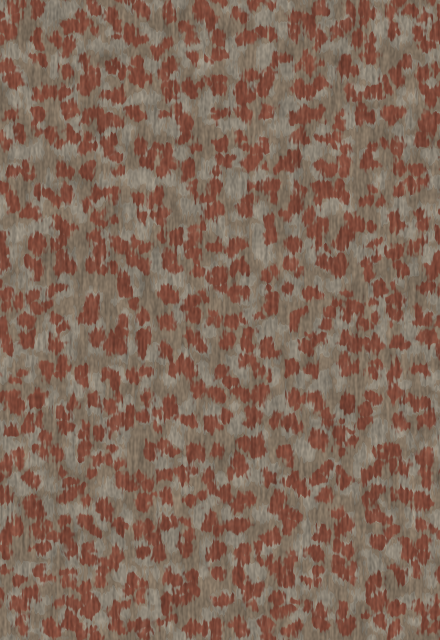
Write a WebGL 2 fragment shader that draws this texture.

```glsl
#version 300 es
precision highp float;
// Woven taupe cloth with vertical strands, pale mottling and scattered rust-red flecks.

#define FLECK_ROWS 25.0
#define PATCH_ROWS 23.0
#define FLECK_RADIUS 0.225
#define PATCH_RADIUS 0.262
#define EDGE 0.065
#define STRAND_FREQ vec2(205.0, 26.0)
#define GRAIN_FREQ vec2(290.0, 120.0)
#define STRAND_TONE 0.24
#define GRAIN_TONE 0.17
#define TAUPE vec3(0.482, 0.425, 0.360)
#define PALE vec3(0.555, 0.524, 0.472)
#define RUST vec3(0.487, 0.276, 0.217)

uniform vec2 u_resolution;
out vec4 outColor;

// Integer hash of a cell and a seed, giving two values in 0..1
vec2 hash2(vec2 cell, float seed) {
    uvec2 v = uvec2(ivec2(cell) + 4096 + int(seed) * 977);
    v = v * 1664525u + 1013904223u;
    v.x += v.y * 1664525u;
    v.y += v.x * 1664525u;
    v ^= v >> 16u;
    v.x += v.y * 1664525u;
    v.y += v.x * 1664525u;
    v ^= v >> 16u;
    return vec2(v >> 8u) / 16777216.0;
}

float cornerSlope(vec2 cell, vec2 offset, float seed) {
    float angle = 6.28318 * hash2(cell, seed).x;
    return dot(vec2(cos(angle), sin(angle)), offset);
}

float gradientNoise(vec2 p, float seed) {
    vec2 i = floor(p), f = p - i;
    vec2 w = f * f * f * (f * (f * 6.0 - 15.0) + 10.0);
    vec2 e = vec2(1.0, 0.0);
    float low = mix(cornerSlope(i, f, seed), cornerSlope(i + e.xy, f - e.xy, seed), w.x);
    float high = mix(cornerSlope(i + e.yx, f - e.yx, seed), cornerSlope(i + 1.0, f - 1.0, seed), w.x);
    return mix(low, high, w.y);
}

float smoothMin(float a, float b, float k) {
    float h = max(k - abs(a - b), 0.0) / k;
    return min(a, b) - 0.25 * h * h * k;
}

// Signed distance, in cells, to irregular clumps of three lobes per cell
float clumps(vec2 p, float radius, float seed) {
    p += 0.24 * vec2(gradientNoise(p * 2.1, seed + 1.0), gradientNoise(p * 2.1, seed + 2.0));
    vec2 home = floor(p);
    float d = 1.0;
    for (int y = -1; y <= 1; y++) {
        for (int x = -1; x <= 1; x++) {
            vec2 cell = home + vec2(x, y);
            vec2 centre = cell + 0.5 + 0.6 * (hash2(cell, seed + 3.0) - 0.5);
            for (int lobe = 0; lobe < 3; lobe++) {
                float lobeSeed = seed + 4.0 + 2.0 * float(lobe);
                vec2 shift = 0.62 * (hash2(cell, lobeSeed) - 0.5);
                vec2 size = hash2(cell, lobeSeed + 1.0);
                vec2 q = (p - centre - shift) * vec2(1.0, mix(0.72, 1.1, size.y));
                d = smoothMin(d, length(q) - radius * mix(0.65, 1.25, size.x), 0.08);
            }
        }
    }
    return d;
}

float coverage(float d, float rows) {
    float soft = max(EDGE, 0.75 * rows / u_resolution.y);
    return 1.0 - smoothstep(-soft, soft, d);
}

void main() {
    vec2 p = gl_FragCoord.xy / u_resolution.y;

    // Vertical strands and fine grain of the weave
    float strand = gradientNoise(p * STRAND_FREQ, 11.0)
                 + 0.5 * gradientNoise(p * STRAND_FREQ * vec2(0.45, 0.7), 12.0);
    float grain = gradientNoise(p * GRAIN_FREQ, 13.0);
    float fray = 0.15 * strand + 0.12 * grain;

    // Pale mottling, broken up by the strands
    float patchShape = clumps(p * PATCH_ROWS, PATCH_RADIUS, 40.0)
                     + 0.16 * gradientNoise(p * 62.0, 14.0);
    float pale = coverage(patchShape + 1.5 * fray, PATCH_ROWS);
    vec3 color = mix(TAUPE, PALE, 0.9 * pale);

    // Rust flecks with frayed edges
    float fleckShape = clumps(p * FLECK_ROWS, FLECK_RADIUS, 70.0);
    float rust = coverage(fleckShape + fray, FLECK_ROWS);
    color = mix(color, RUST, rust * clamp(0.94 - 0.22 * strand, 0.0, 1.0));

    // Thread shading and slow changes of depth
    float depth = 0.09 * gradientNoise(p * 16.0, 15.0);
    color *= 1.0 + STRAND_TONE * strand + GRAIN_TONE * grain + depth;
    outColor = vec4(clamp(color, 0.0, 1.0), 1.0);
}
```
